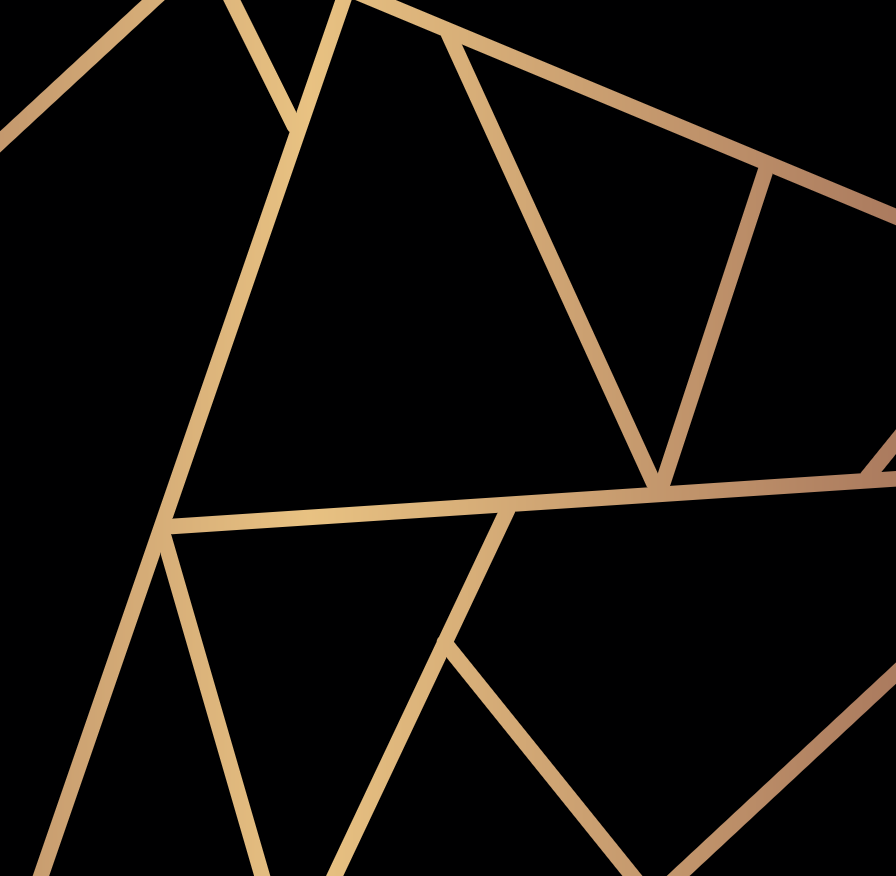
Give the GLSL for this background, as a WebGL 2 fragment shader.

```glsl
#version 300 es
precision highp float;

uniform vec2 u_resolution;
out vec4 fragColor;

#define HALF_WIDTH 0.89
#define SHINE_X 35.3
#define RIGHT_X 102.4
#define INK vec3(0.0, 0.0, 0.005)
#define BRONZE vec3(0.77, 0.60, 0.43)
#define GOLD vec3(0.91, 0.76, 0.51)
#define COPPER vec3(0.67, 0.48, 0.37)

// Distance from p to the segment a-b
float segment(vec2 p, vec2 a, vec2 b) {
    vec2 pa = p - a;
    vec2 ba = b - a;
    return length(pa - ba * clamp(dot(pa, ba) / dot(ba, ba), 0.0, 1.0));
}

// Upper bars: corner, long diagonal, roof and its struts
float upperBars(vec2 p) {
    float d = segment(p, vec2(-3.5, 80.56), vec2(21.0, 103.24));
    d = min(d, segment(p, vec2(25.04, 102.87), vec2(33.6, 85.64)));
    d = min(d, segment(p, vec2(40.93, 105.0), vec2(2.94, -5.0)));
    d = min(d, segment(p, vec2(36.92, 102.48), vec2(108.35, 72.72)));
    d = min(d, segment(p, vec2(51.08, 96.4), vec2(75.13, 43.75)));
    return min(d, segment(p, vec2(87.65, 81.3), vec2(75.3, 43.75)));
}

// Lower bars: crossbar, its short branch and the legs below
float lowerBars(vec2 p) {
    float d = segment(p, vec2(18.53, 39.83), vec2(110.79, 45.9));
    d = min(d, segment(p, vec2(98.8, 45.28), vec2(106.0, 54.18)));
    d = min(d, segment(p, vec2(18.47, 39.5), vec2(31.08, -3.95)));
    d = min(d, segment(p, vec2(58.2, 42.34), vec2(36.24, -4.15)));
    d = min(d, segment(p, vec2(50.73, 26.66), vec2(74.35, -2.67)));
    return min(d, segment(p, vec2(74.9, -2.33), vec2(104.9, 25.6)));
}

// Metallic sheen: bronze to gold to copper, left to right
vec3 metal(float x) {
    vec3 leftSide = mix(BRONZE, GOLD, clamp(x / SHINE_X, 0.0, 1.0));
    return mix(leftSide, COPPER, clamp((x - SHINE_X) / (RIGHT_X - SHINE_X), 0.0, 1.0));
}

void main() {
    // One unit is a hundredth of the canvas height
    float unit = 100.0 / u_resolution.y;
    vec2 p = gl_FragCoord.xy * unit;

    float edge = min(upperBars(p), lowerBars(p)) - HALF_WIDTH;
    float coverage = clamp(0.5 - edge / unit, 0.0, 1.0);
    fragColor = vec4(mix(INK, metal(p.x), coverage), 1.0);
}
```
